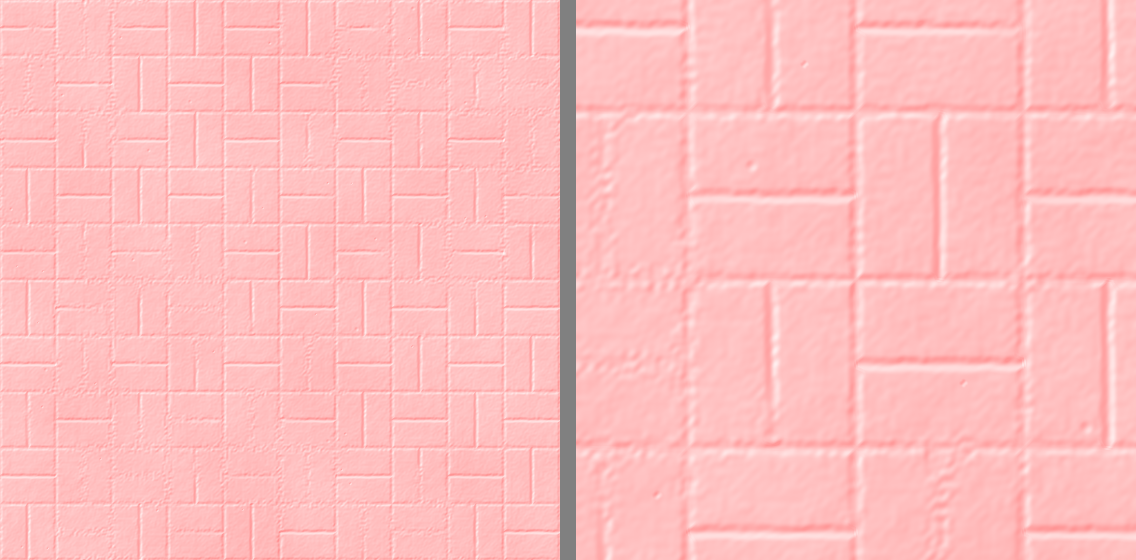
Left, the full canvas; right, a detail of the centre.
This pattern is drawn by a three.js fragment shader. Its source:

```glsl
// Embossed basket weave of paired bricks, alternating upright and flat.
// A height field of worn joints, grain and pits is lit from the upper left
// by a central difference; every noise lattice wraps at the canvas edge.

#define CELLS 10.0          // brick pairs across and down
#define JOINT_WIDTH 0.052   // half width of a joint, in cells
#define CENTRE_DEPTH 1.05   // joint inside a pair
#define BORDER_DEPTH 0.78   // joint between pairs
#define WEAR_LOW 0.46       // noise level where joints start to fill in
#define WEAR_HIGH 0.68      // noise level where joints are gone
#define GRAIN 0.24
#define STIPPLE 0.45        // rough residue along worn joints
#define RELIEF 0.19         // contrast of the lighting
#define REACH 0.013         // half step of the slope, in cells
#define MOTTLING 0.055      // broad drift of tone
#define BASE vec3(1.0, 0.748, 0.748)

varying vec2 vUv;

float hash(vec2 p) {
  return fract(sin(dot(p, vec2(127.1, 311.7))) * 43758.5453);
}

// Value noise with a whole number of lattice steps across the canvas.
float wrapNoise(vec2 p, float steps) {
  vec2 x = p / CELLS * steps;
  vec2 i = floor(x);
  vec2 f = fract(x);
  f = f * f * (3.0 - 2.0 * f);
  vec2 a = mod(i, steps);
  vec2 b = mod(i + 1.0, steps);
  vec2 seed = vec2(steps * 0.37);
  return mix(mix(hash(a + seed), hash(vec2(b.x, a.y) + seed), f.x),
             mix(hash(vec2(a.x, b.y) + seed), hash(b + seed), f.x), f.y);
}

// Sharp cut with a soft rounded shoulder on the brick beside it.
float groove(float dist) {
  float d = abs(dist);
  return 0.78 * (1.0 - smoothstep(0.0, JOINT_WIDTH, d)) + 0.22 * exp(-d / 0.07);
}

// Sparse small dents, at most one in each half cell.
float pits(vec2 p) {
  vec2 id = mod(floor(p * 2.0), CELLS * 2.0);
  vec2 spot = 0.2 + 0.6 * vec2(hash(id + 3.1), hash(id + 8.7));
  float size = 0.03 + 0.06 * hash(id + 5.3);
  float dent = 1.0 - smoothstep(0.0, size, length(fract(p * 2.0) - spot));
  return dent * step(0.91, hash(id + 1.9)) * 0.5;
}

float height(vec2 p) {
  vec2 id = mod(floor(p), CELLS);
  vec2 q = fract(p) - 0.5;
  float flatPair = mod(id.x + id.y, 2.0);
  float centre = mix(q.x, q.y, flatPair);
  float border = 0.5 - max(abs(q.x), abs(q.y));

  // Patchy wear, plus a different amount for each pair's inner joint.
  float patches = 0.55 * wrapNoise(p, 6.0) + 0.27 * wrapNoise(p, 20.0)
                + 0.18 * wrapNoise(p, 50.0);
  float borderWear = smoothstep(WEAR_LOW, WEAR_HIGH, patches);
  float centreWear = smoothstep(WEAR_LOW, WEAR_HIGH,
                                patches + 0.34 * (hash(id + 0.5) - 0.56));

  // Slightly ragged joint edges.
  float coarse = wrapNoise(p, 90.0) - 0.5;
  float fine = wrapNoise(p, 250.0) - 0.5;
  float wobble = 0.012 * coarse + 0.010 * fine;
  float centreCut = CENTRE_DEPTH * (1.0 - 0.92 * centreWear)
                  * groove(centre + wobble * (1.0 + centreWear));
  float borderCut = BORDER_DEPTH * (1.0 - 0.80 * borderWear)
                  * groove(border + wobble * (1.0 + borderWear));

  // Rubble where a joint has filled in, and the grain of the brick faces.
  float rubble = centreWear * (1.0 - smoothstep(0.02, 0.14, abs(centre)))
               + (0.15 + borderWear) * (1.0 - smoothstep(0.02, 0.14, border));
  float grain = GRAIN * (coarse + 0.7 * fine) + STIPPLE * min(rubble, 1.0) * fine;

  return grain - max(centreCut, borderCut) - pits(p);
}

void main() {
  vec2 p = vUv * CELLS;
  vec2 dx = vec2(REACH, 0.0);
  vec2 dy = vec2(0.0, REACH);

  // Walls facing up and left are lit, the opposite walls are shaded.
  float slope = height(p + dx) - height(p - dx)
              - height(p + dy) + height(p - dy);
  float shade = clamp(slope * RELIEF, -0.16, 0.20);
  float drift = 0.6 * wrapNoise(p, 7.0) + 0.4 * wrapNoise(p, 24.0) - 0.5;
  float tone = shade + MOTTLING * drift;
  gl_FragColor = vec4(BASE + vec3(0.0, 1.0, 1.0) * tone, 1.0);
}
```
